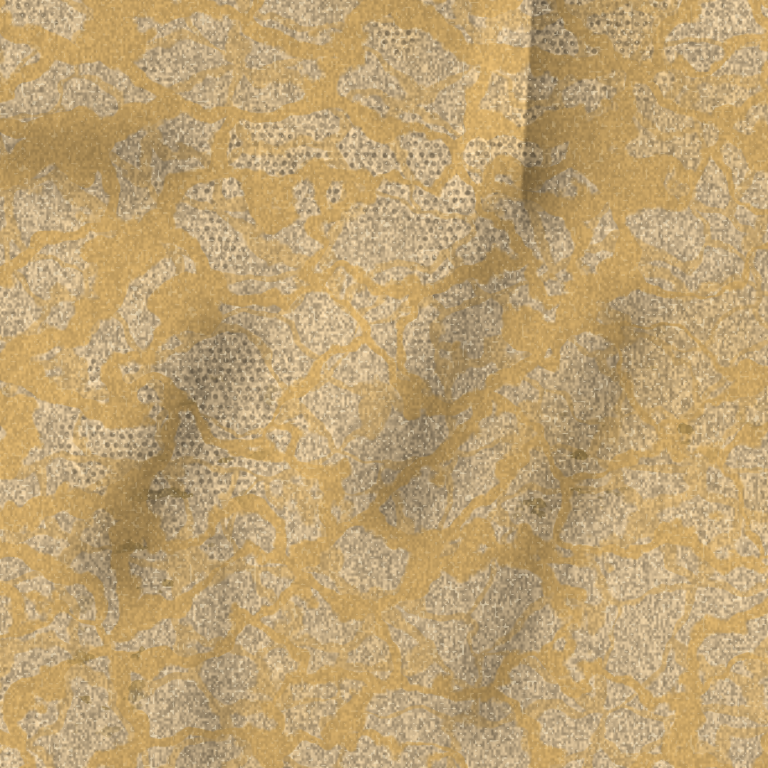
This texture is drawn by a Shadertoy shader. Its source:

```glsl
const vec3 CLOTH = vec3(0.71, 0.625, 0.49);
const vec3 GOLD = vec3(0.73, 0.595, 0.365);
const vec3 OLIVE = vec3(0.53, 0.44, 0.25);
const vec3 GLINT = vec3(1.0, 0.95, 0.82);

// Sine-free hashes
float hash1(vec2 p) {
    vec3 q = fract(p.xyx * 0.1031);
    q += dot(q, q.yzx + 33.33);
    return fract((q.x + q.y) * q.z);
}

vec2 hash2(vec2 p) {
    return vec2(hash1(p + 17.0), hash1(p + 91.0));
}

float noise(vec2 p) {
    vec2 i = floor(p), f = fract(p);
    f = f * f * (3.0 - 2.0 * f);
    float low = mix(hash1(i), hash1(i + vec2(1, 0)), f.x);
    float high = mix(hash1(i + vec2(0, 1)), hash1(i + vec2(1, 1)), f.x);
    return mix(low, high, f.y);
}

float fbm(vec2 p) {
    float sum = 0.0, gain = 0.5;
    for (int i = 0; i < 4; i++) {
        sum += gain * noise(p);
        p = mat2(1.6, 1.2, -1.2, 1.6) * p + 7.3;
        gain *= 0.5;
    }
    return sum / 0.9375;
}

// Distance to the nearest border of an irregular cell pattern
float cellBorder(vec2 p) {
    vec2 base = floor(p), nearest = vec2(0);
    float best = 9.0, border = 9.0;
    for (int k = 0; k < 9; k++) {
        vec2 c = base + vec2(k % 3 - 1, k / 3 - 1);
        vec2 r = c + hash2(c) - p;
        if (dot(r, r) < best) { best = dot(r, r); nearest = r; }
    }
    for (int k = 0; k < 25; k++) {
        vec2 c = base + vec2(k % 5 - 2, k / 5 - 2);
        vec2 r = c + hash2(c) - p, gap = r - nearest;
        if (dot(gap, gap) > 1e-4)
            border = min(border, dot(0.5 * (r + nearest), normalize(gap)));
    }
    return border;
}

// Ragged, wavy bands along the cell borders
float veins(vec2 p, vec2 cells, float width, float seed) {
    vec2 bend = vec2(fbm(p * 9.0 + seed), fbm(p * 9.0 + seed + 40.0)) - 0.5;
    float d = cellBorder(p * cells + bend * 1.5 + seed);
    float ragged = (fbm(p * 70.0 + seed) - 0.5) * 0.09;
    float swell = width * (0.35 + 1.3 * noise(p * 11.0 + seed));
    return 1.0 - smoothstep(swell - 0.02, swell + 0.03, d + ragged);
}

// Soft shaded valley between two points
float fold(vec2 p, vec2 a, vec2 b, float width) {
    vec2 ab = b - a, ap = p - a;
    float d = length(ap - ab * clamp(dot(ap, ab) / dot(ab, ab), 0.0, 1.0));
    return exp(-d * d / (width * width));
}

// Staggered rows of small open beads
float beads(vec2 p, float count) {
    vec2 q = p * count;
    q.x += 0.5 * mod(floor(q.y), 2.0);
    vec2 offset = (hash2(floor(q)) - 0.5) * 0.3;
    float d = length(fract(q) - 0.5 - offset);
    return 1.0 - smoothstep(0.16, 0.38, d);
}

// Pressed strip with one crisp edge, fading out downwards
float creaseLight(vec2 p) {
    float left = 0.575 + 0.17 * (p.y - 0.70);
    float right = 0.68 + 0.055 * (p.y - 0.76);
    float fade = smoothstep(0.66, 0.82, p.y);
    float strip = smoothstep(left - 0.006, left + 0.008, p.x)
                * (1.0 - smoothstep(right - 0.004, right + 0.003, p.x));
    float shade = smoothstep(right - 0.003, right + 0.003, p.x)
                * exp(-max(p.x - right, 0.0) * 13.0);
    return fade * (0.10 * strip - 0.27 * shade);
}

float drapeLight(vec2 p) {
    float light = 1.07 + 0.16 * (fbm(p * 3.0 + 5.0) - 0.5);
    light -= 0.25 * fold(p, vec2(0.15, 0.27), vec2(0.29, 0.55), 0.055);
    light -= 0.22 * fold(p, vec2(0.52, 0.36), vec2(0.68, 0.75), 0.055);
    light -= 0.20 * fold(p, vec2(0.62, 0.08), vec2(0.82, 0.58), 0.05);
    light -= 0.15 * fold(p, vec2(0.27, 0.02), vec2(0.30, 0.30), 0.035);
    light -= 0.18 * fold(p, vec2(0.04, 0.80), vec2(0.20, 0.79), 0.055);
    light += 0.08 * fold(p, vec2(0.30, 0.20), vec2(0.45, 0.60), 0.08);
    return light + creaseLight(p);
}

void mainImage(out vec4 fragColor, in vec2 fragCoord) {
    vec2 p = fragCoord / iResolution.y;
    float upperLeft = smoothstep(-0.65, 0.75, p.y - p.x);

    // Gold web, bold above and finer below
    float bold = veins(p, vec2(5.5, 8.5), mix(0.055, 0.13, upperLeft), 3.0);
    float fine = veins(p, vec2(9.0, 12.0), 0.065, 21.0);
    float vein = max(bold, fine * 0.65);
    vec3 color = mix(CLOTH, GOLD, vein);
    color = mix(color, GOLD, 0.35 * smoothstep(0.5, 0.75, fbm(p * 6.0 + 60.0)));

    // Beaded patches and worn spots
    float patches = smoothstep(0.44, 0.56, fbm(p * 6.5 + 12.0)) * smoothstep(0.3, 0.6, upperLeft);
    color *= 1.0 + patches * (1.0 - vein) * (0.07 - 0.26 * beads(p, 82.0));
    float wornArea = fold(p, vec2(0.72, 0.37), vec2(0.92, 0.50), 0.07)
                   + fold(p, vec2(0.13, 0.10), vec2(0.30, 0.46), 0.06);
    float spots = smoothstep(0.69, 0.74, fbm(p * vec2(28.0, 42.0)));
    color = mix(color, OLIVE, 0.75 * spots * min(wornArea, 1.0));

    // Drape, woven threads and metallic glitter
    color *= drapeLight(p);
    float grain = noise(p * vec2(340.0, 270.0)) - 0.5;
    float thread = noise(p * vec2(260.0, 45.0) + 30.0) - 0.5;
    float glitter = smoothstep(0.70, 0.95, noise(p * 310.0 + 80.0));
    float sheen = mix(1.0, 0.45, vein);
    color *= 1.0 + sheen * (0.40 * grain + 0.13 * thread);
    color = mix(color, GLINT, 0.42 * sheen * glitter);
    fragColor = vec4(clamp(color, 0.0, 1.0), 1.0);
}
```
